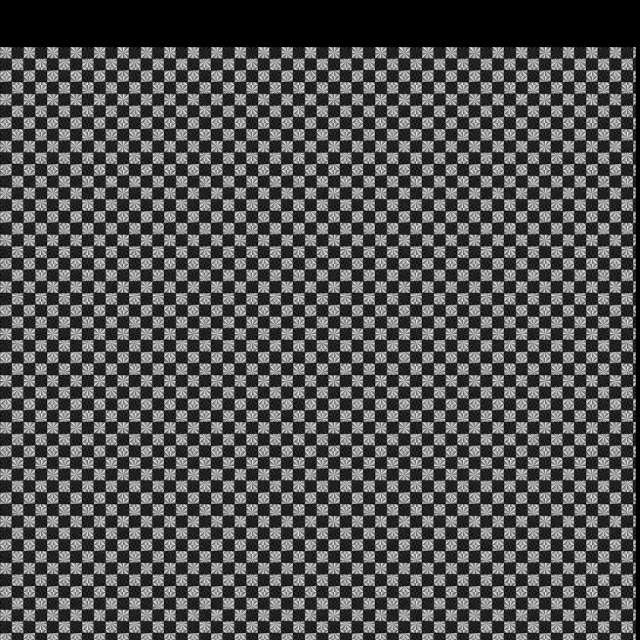
Reproduce this pattern procedurally as a three.js fragment shader.

```glsl
// Checkerboard of small silver and black faceted studs under a black top band.
varying vec2 vUv;

vec2 hashGradient(vec2 p) {
  float angle = 6.2832 * fract(sin(dot(p, vec2(127.1, 311.7))) * 43758.5);
  return vec2(cos(angle), sin(angle));
}

float gradientNoise(vec2 p) {
  vec2 i = floor(p);
  vec2 f = fract(p);
  vec2 u = f * f * (3.0 - 2.0 * f);
  float a = dot(hashGradient(i), f);
  float b = dot(hashGradient(i + vec2(1.0, 0.0)), f - vec2(1.0, 0.0));
  float c = dot(hashGradient(i + vec2(0.0, 1.0)), f - vec2(0.0, 1.0));
  float d = dot(hashGradient(i + 1.0), f - 1.0);
  return mix(mix(a, b, u.x), mix(c, d, u.x), u.y);
}

// Eight folded facets around the centre: 0 in a crease, 1 on a ridge.
float facetStar(vec2 q) {
  float turn = fract(atan(q.y, q.x) * 8.0 / 6.2832);
  return pow(1.0 - turn, 1.25);
}

vec3 studs(vec2 uv) {
  // Cells are counted from the upper left corner.
  vec2 grid = vec2(uv.x, 1.0 - uv.y) * 54.6;
  vec2 cell = floor(grid);
  vec2 local = fract(grid);

  // The star slides a quarter cell per row, so every fourth row is whole.
  vec2 star = vec2(local.x, fract(local.y + 0.25 * mod(cell.y, 4.0))) - 0.5;
  float relief = facetStar(star);
  relief += 0.12 * gradientNoise(grid * 2.3) + 0.08 * (0.5 - local.y);
  relief = clamp(relief, 0.0, 1.0);

  // Silver and black studs alternate, each edged by a thin dark seam.
  float silver = 1.0 - mod(cell.x + cell.y, 2.0);
  float shade = mix(mix(0.045, 0.22, relief), mix(0.36, 0.97, relief), silver);
  vec2 border = 0.5 - abs(local - 0.5);
  shade *= mix(0.6, 1.0, smoothstep(0.0, 0.09, min(border.x, border.y)));

  // Empty band on top and narrow strip on the right.
  float covered = step(4.0, grid.y) * step(uv.x, 0.9935);
  return vec3(0.99, 1.0, 0.998) * shade * covered;
}

void main() {
  // Average a grid of samples over the footprint to smooth the edges.
  vec2 footprint = vec2(dFdx(vUv.x), dFdy(vUv.y));
  vec3 color = vec3(0.0);
  for (int i = 0; i < 4; i++) {
    for (int j = 0; j < 4; j++) {
      vec2 offset = (vec2(float(i), float(j)) - 1.5) / 4.0;
      color += studs(vUv + offset * footprint);
    }
  }
  gl_FragColor = vec4(color / 16.0, 1.0);
}
```
